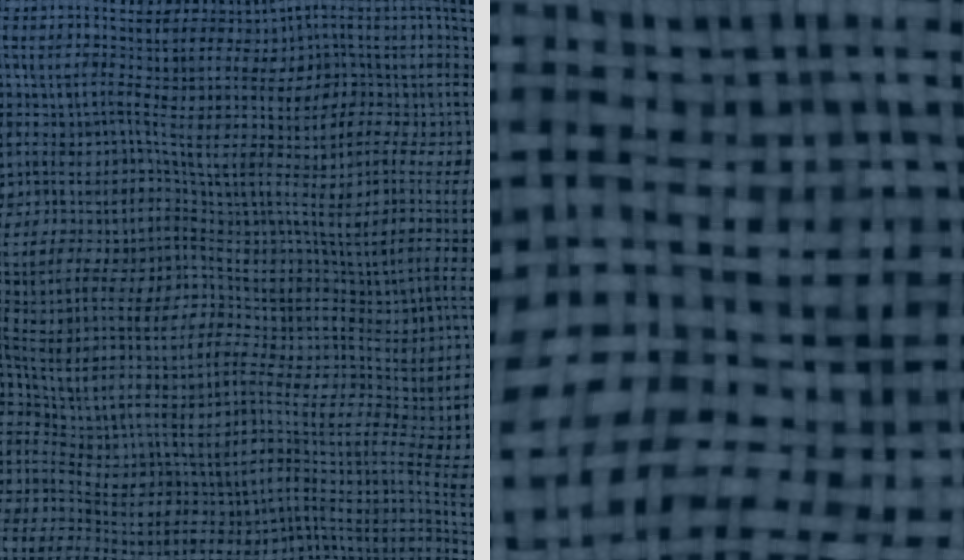
Left: the whole. Right: its middle third, enlarged.
This texture is drawn by a Shadertoy shader. Its source:

```glsl
// Open plain weave of slate blue yarn with small dark gaps and uneven threads.
#define THREADS vec2(54.0, 58.0)      // warp threads across, weft threads down
#define HALF_WIDTH vec2(0.275, 0.295) // half widths of warp and weft, in cells
#define SLUB 0.055                    // change of width along a thread
#define WANDER 0.22                   // drift of the threads, in cells
#define SOFTNESS 0.13                 // blur of the thread edges, in cells
#define FLECK 0.20                    // strength of the fibre flecks
#define GAP_COLOR vec3(0.01, 0.09, 0.15)
#define YARN_COLOR vec3(0.29, 0.37, 0.44)
#define BLUE_TINT vec3(-0.015, 0.0, 0.04)

const float PI = 3.14159265;

float hash(vec2 p) {
    vec3 q = fract(vec3(p.xyx) * 0.1031);
    q += dot(q, q.yzx + 33.33);
    return fract((q.x + q.y) * q.z);
}

// Distance to the nearest scattered point
float cellular(vec2 p) {
    vec2 cell = floor(p);
    float nearest = 2.0;
    for (int y = -1; y <= 1; y++)
        for (int x = -1; x <= 1; x++) {
            vec2 c = cell + vec2(x, y);
            vec2 point = c + vec2(hash(c), hash(c + 71.7));
            nearest = min(nearest, distance(p, point));
        }
    return nearest;
}

// Layered sines along one thread, with a phase of its own
float slub(float along, float id) {
    float phase = 40.0 * hash(vec2(id, id * 0.37 + 5.0));
    return 0.6 * sin(along * 0.8 + phase) + 0.5 * sin(along * 2.3 + phase * 1.7);
}

// Slow drift that bends rows and columns
vec2 wander(vec2 p) {
    vec2 bend = sin(p.yx * vec2(0.23, 0.17) + p * 0.11 + vec2(1.3, 4.1))
              + 0.6 * sin(p.yx * vec2(0.61, 0.47) + p * vec2(0.31, 0.23));
    return WANDER * bend + 0.07 * sin(p * vec2(2.1, 1.9));
}

// Broad light and dark patches
float patches(vec2 uv) {
    return sin(uv.x * 9.0 + 2.0 * sin(uv.y * 5.0))
         * sin(uv.y * 11.0 + 1.5 * sin(uv.x * 7.0));
}

void mainImage(out vec4 fragColor, in vec2 fragCoord) {
    vec2 uv = fragCoord / iResolution.xy;
    vec2 p = uv * THREADS;
    p += wander(p);
    vec2 id = floor(p);
    vec2 offset = abs(fract(p) - 0.5);

    // Coverage of warp (x) and weft (y)
    vec2 slubs = vec2(slub(p.y, id.x), slub(p.x, id.y + 200.0));
    vec2 width = HALF_WIDTH + SLUB * slubs;
    vec2 soft = max(vec2(SOFTNESS), 0.75 * THREADS / iResolution.xy);
    vec2 cover = 1.0 - smoothstep(width - soft, width + soft, offset);

    // Threads rise and dip in turn; each is rounded across its width
    float weave = sin(PI * p.x) * sin(PI * p.y);
    vec2 lift = vec2(-weave, weave);
    vec2 roundness = 1.0 - 0.9 * offset * offset / (width * width);
    vec2 tone = vec2(0.60, 0.66) + 0.17 * lift + 0.12 * roundness + 0.05 * slubs;

    // Lay the lower thread over the gap, then the upper thread over both
    float gap = 0.16 * hash(floor(p + 0.5) + 19.0) - 0.02;
    float weftOnTop = smoothstep(-0.12, 0.12, weave);
    float warpTop = mix(mix(gap, tone.y, cover.y), tone.x, cover.x);
    float weftTop = mix(mix(gap, tone.x, cover.x), tone.y, cover.y);
    float shade = mix(warpTop, weftTop, weftOnTop);

    // Fibre flecks, knot by knot variation and broad wear
    float yarn = max(cover.x, cover.y);
    float fleck = 0.45 - cellular(p * vec2(2.3, 2.7));
    float knot = hash(id + 7.0) - 0.5;
    shade += yarn * (FLECK * fleck + 0.14 * knot) + 0.03 * patches(uv);

    vec3 color = mix(GAP_COLOR, YARN_COLOR, clamp(shade, -0.03, 1.15));
    float blue = smoothstep(0.45, 1.1, uv.y - 0.25 * uv.x);
    color += BLUE_TINT * blue * yarn;
    fragColor = vec4(clamp(color, 0.0, 1.0), 1.0);
}
```
